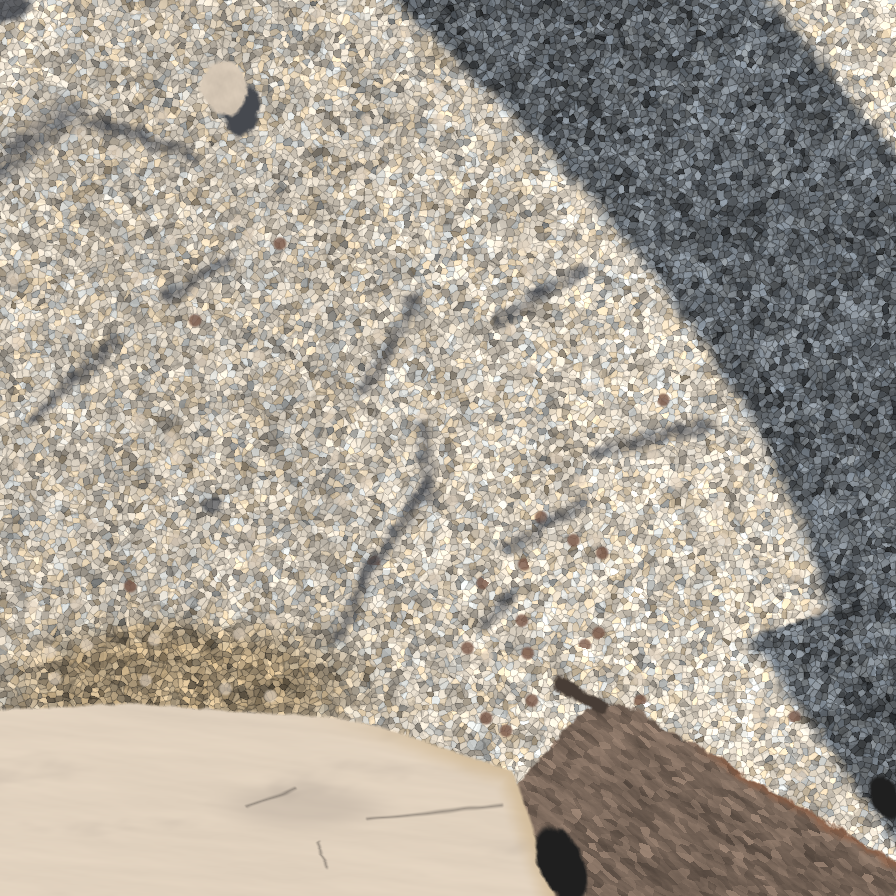
Give the GLSL for this texture, as a Shadertoy shader.

```glsl
const vec3 SAND = vec3(1.0, 0.955, 0.885);
const vec3 OCHRE = vec3(1.03, 0.93, 0.77);
const vec3 COOL = vec3(0.91, 0.94, 0.95);
const vec3 SHADE = vec3(0.55, 0.59, 0.635);
const vec3 CREVICE = vec3(0.25, 0.26, 0.28);
const vec3 WET = vec3(0.83, 0.71, 0.52);
const vec3 WOOD = vec3(0.88, 0.82, 0.745);
const vec3 WOOD_GREY = vec3(0.71, 0.66, 0.61);
const vec3 BARK = vec3(0.47, 0.40, 0.35);
const vec3 HOLLOW = vec3(0.12);
const float GRAINS = 145.0;
const float PEBBLES = 46.0;
const float SOFT = 0.0025;

// Furrow start and end points
const vec4 FURROW[12] = vec4[](
  vec4(-0.02, 0.8, 0.075, 0.875), vec4(0.09, 0.87, 0.215, 0.825),
  vec4(0.04, 0.535, 0.125, 0.615), vec4(0.19, 0.67, 0.255, 0.71),
  vec4(0.465, 0.665, 0.405, 0.565), vec4(0.47, 0.525, 0.48, 0.445),
  vec4(0.475, 0.45, 0.42, 0.375), vec4(0.42, 0.38, 0.378, 0.29),
  vec4(0.57, 0.39, 0.65, 0.44), vec4(0.67, 0.495, 0.79, 0.525),
  vec4(0.56, 0.645, 0.65, 0.7), vec4(0.54, 0.305, 0.57, 0.335));

vec2 hash(vec2 p) {
  vec3 q = fract(p.xyx * vec3(0.1031, 0.103, 0.0973));
  q += dot(q, q.yzx + 33.33);
  return fract((q.xx + q.yz) * q.zy);
}

// Nearest distance, gap to the next, two values per cell
vec4 cellular(vec2 p) {
  vec2 cell = floor(p), id = cell;
  float near = 9.0, next = 9.0;
  for (int k = 0; k < 9; k++) {
    vec2 c = cell + vec2(k % 3 - 1, k / 3 - 1);
    float d = length(c + hash(c + 50.0) - p);
    next = min(next, max(near, d));
    if (d < near) { near = d; id = c; }
  }
  return vec4(near, next - near, hash(id + 217.0));
}

// Layered, turning sines
float waves(vec2 p) {
  float sum = 0.0, amp = 0.5;
  for (int i = 0; i < 5; i++) {
    sum += amp * sin(p.x + 1.7 * sin(p.y + float(i))) * cos(p.y * 0.9 - 0.6 * p.x);
    p = mat2(1.5, 1.1, -1.1, 1.5) * p + 2.3;
    amp *= 0.62;
  }
  return sum;
}

float segment(vec2 p, vec2 a, vec2 b) {
  vec2 ab = b - a;
  return length(p - a - ab * clamp(dot(p - a, ab) / dot(ab, ab), 0.0, 1.0));
}

float inside(float d, float soft) { return 1.0 - smoothstep(-soft, soft, d); }

float oval(vec2 p, vec2 centre, vec2 size, float soft) {
  return inside(length((p - centre) / size) - 1.0, soft);
}

float shadowMask(vec2 p) {
  float upper = 0.93 - 0.494 * pow(max(p.y - 0.25, 0.0) / 0.75, 1.7);
  float lower = 1.041 - 0.72 * p.y;
  float left = mix(lower, upper, smoothstep(0.285, 0.32, p.y));
  return inside(left - p.x, 0.013) * inside(p.x + 0.83 * p.y - 1.69, 0.016);
}

vec3 sandColor(vec2 p) {
  float relief = waves(p * 17.0), rough = waves(p * 75.0);
  vec4 fine = cellular(p * GRAINS + 0.4 * rough);
  vec4 coarse = cellular(p * GRAINS * 0.48 + 9.0);
  float tone = mix(0.49, 0.98, sqrt(fine.z)) * mix(0.78, 1.0, smoothstep(0.0, 0.28, fine.y));
  tone *= 0.9 + 0.2 * coarse.z + 0.035 * relief + 0.04 * rough;
  vec3 tint = mix(SAND, OCHRE, 0.8 * smoothstep(0.65, 1.0, fine.w));
  tint = mix(tint, COOL, 0.8 * inside(fine.w - 0.17, 0.17));
  vec3 lit = tone * tint * (0.97 + 0.1 * smoothstep(0.2, 0.8, p.x));
  lit *= 1.0 + 0.15 * inside(segment(p, vec2(0.0, 0.9), vec2(0.06, 1.0)) - 0.025, 0.02);

  // Damp strip along the wood
  float damp = oval(p, vec2(0.2, 0.235), vec2(0.19, 0.07), 0.4);
  lit = mix(lit, pow(tone, 1.6) * WET, 0.75 * damp);

  // Scattered pebbles, brown ones gathered low
  vec4 stone = cellular(p * PEBBLES);
  float body = inside(stone.x - 0.32, 0.09);
  float litter = oval(p, vec2(0.57, 0.27), vec2(0.22, 0.14), 0.4);
  lit = mix(lit, WOOD, 0.65 * body * step(0.93, stone.z));
  lit = mix(lit, BARK * vec3(1.0, 0.85, 0.8), 0.8 * body * step(stone.z, 0.012 + 0.1 * litter));

  // Broken furrows
  vec2 q = p + 0.006 * vec2(rough, waves(p.yx * 60.0));
  float dark = oval(q, vec2(0.0, 0.995), vec2(0.03, 0.02), 0.3);
  dark = max(dark, 0.75 * oval(q, vec2(0.237, 0.436), vec2(0.013, 0.009), 0.4));
  for (int i = 0; i < 12; i++) {
    float d = segment(q, FURROW[i].xy, FURROW[i].zw) / (i == 0 ? 0.024 : 0.0115);
    dark = max(dark, inside(d - 0.67, 0.57) * (0.62 + 0.35 * rough));
  }
  lit = mix(lit, CREVICE * (0.6 + 0.7 * tone), min(dark, 0.9));

  // Large stone with its cast shade
  lit = mix(lit, CREVICE * 1.1, oval(q, vec2(0.267, 0.878), vec2(0.021, 0.03), 0.15));
  lit = mix(lit, WOOD * (0.95 + 0.05 * rough), oval(q, vec2(0.25, 0.902), vec2(0.025, 0.03), 0.1));

  vec3 shaded = pow(tone, 1.65) * SHADE * mix(vec3(1.0), tint, 0.3);
  return mix(lit, shaded, shadowMask(p + 0.004 * rough));
}

vec3 barkColor(vec2 p, float edge) {
  vec2 along = mat2(0.82, 0.57, -0.57, 0.82) * p;
  vec4 flake = cellular(along * vec2(75.0, 170.0));
  vec3 color = BARK * (0.82 + 0.32 * flake.z + 0.17 * waves(along * vec2(35.0, 150.0)));
  color = mix(color, BARK * 1.4, 0.6 * step(0.93, flake.w));
  float rim = smoothstep(-0.014, 0.0, edge) * smoothstep(0.76, 0.82, p.x);
  return mix(color, vec3(0.58, 0.36, 0.24), 0.6 * rim);
}

vec3 woodColor(vec2 p, float edge) {
  float fibre = waves(vec2(p.x * 9.0, p.y * 85.0 + 8.0 * p.x));
  float stain = waves(p * vec2(8.0, 24.0) + 1.0);
  float grey = 0.3 * smoothstep(0.1, 0.8, stain) + 0.4 * oval(p, vec2(0.34, 0.1), vec2(0.08, 0.022), 0.5);
  vec3 color = mix(WOOD * (1.0 + 0.025 * fibre), WOOD_GREY, grey);
  color = mix(color, WET * 0.95, 0.5 * smoothstep(-0.03, 0.0, edge) * smoothstep(0.3, 0.56, p.x));
  vec2 q = p + 0.004 * vec2(fibre, stain);
  float crack = min(segment(q, vec2(0.275, 0.1), vec2(0.33, 0.122)), segment(q, vec2(0.41, 0.083), vec2(0.56, 0.1)));
  crack = min(crack, segment(q, vec2(0.355, 0.057), vec2(0.364, 0.032)));
  return mix(color, WOOD_GREY * 0.6, 0.7 * inside(crack - 0.001, SOFT));
}

void mainImage(out vec4 fragColor, in vec2 fragCoord) {
  vec2 p = fragCoord / iResolution.xy;
  float jag = waves(p * 90.0);
  vec3 color = sandColor(p);

  // Bark slab with a dark tip
  float bark = max(p.y - 1.13 * p.x + 0.528, p.y + 0.58 * p.x - 0.618);
  bark = max(bark, max(p.y - 0.212, 0.57 - p.x)) + 0.006 * jag;
  color = mix(color, barkColor(p, bark), inside(bark, SOFT));
  float tip = segment(p, vec2(0.625, 0.237), vec2(0.67, 0.21)) - 0.007 + 0.004 * jag;
  color = mix(color, BARK * 0.6, inside(tip, SOFT));

  // Pale log, then the dark hollows
  float crown = p.y - 0.211 + 0.5 * pow(max(p.x - 0.2, 0.0), 2.0) + 0.003 * sin(p.x * 24.0 + 1.5);
  float trunk = max(crown, p.x - 0.62 + 0.34 * p.y) + 0.0015 * jag;
  color = mix(color, woodColor(p, trunk), inside(trunk, SOFT));
  vec2 q = p + vec2(0.3 * p.y, 0.0) + 0.003 * jag;
  color = mix(color, HOLLOW, oval(q, vec2(0.637, 0.035), vec2(0.026, 0.042), 0.1));
  color = mix(color, HOLLOW, oval(q, vec2(1.021, 0.11), vec2(0.016, 0.024), 0.15));

  fragColor = vec4(clamp(color, 0.0, 1.0), 1.0);
}
```
